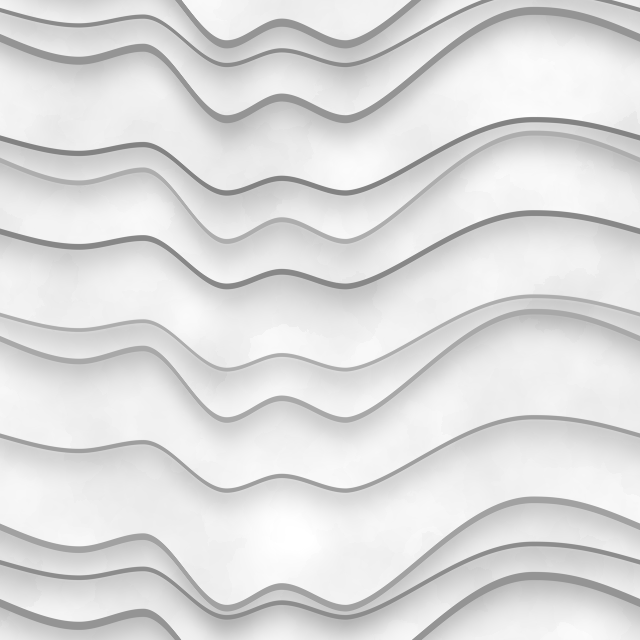
Write a three.js fragment shader that draws this background.

```glsl
// Pale layered paper: grey wavy ribbons share one profile at two depths.
// Each ribbon casts a soft shade downward over a blotchy wash built from
// smooth noise and noise held constant inside irregular cells.

#define PAPER_TONE 0.947
#define WASH_CONTRAST 0.17
#define SHADE_STRENGTH 0.165
#define SHADE_REACH 0.037
#define EDGE_SOFTNESS 0.0011
#define RIBBONS 11
#define SHALLOW 0.1146
#define DEEP 0.1693

varying vec2 vUv;

// Ribbon: crest height, wave depth, thickness, grey tone
const vec4 ribbons[RIBBONS] = vec4[RIBBONS](
  vec4(1.013, SHALLOW, 0.0066, 0.54),
  vec4(0.983, DEEP,    0.0125, 0.58),
  vec4(0.813, SHALLOW, 0.0083, 0.51),
  vec4(0.792, DEEP,    0.0078, 0.68),
  vec4(0.667, SHALLOW, 0.0091, 0.53),
  vec4(0.537, SHALLOW, 0.0060, 0.68),
  vec4(0.513, DEEP,    0.0088, 0.66),
  vec4(0.348, SHALLOW, 0.0068, 0.62),
  vec4(0.219, DEEP,    0.0104, 0.63),
  vec4(0.150, SHALLOW, 0.0073, 0.55),
  vec4(0.100, DEEP,    0.0128, 0.58));

// Wave turning point: position, relative drop, skew of the following stretch
const vec3 turns[7] = vec3[7](
  vec3(0.1237, 0.46, 1.0), vec3(0.2240, 0.34, 1.0),
  vec3(0.3542, 1.00, 1.0), vec3(0.4401, 0.80, 1.0),
  vec3(0.5404, 1.00, 0.844), vec3(0.8333, 0.00, 1.15),
  vec3(1.1237, 0.46, 1.0));

// Soft tints of the wash: centre and brightness change
const vec3 tints[8] = vec3[8](
  vec3(0.555, 0.750, 0.045), vec3(0.305, 0.515, 0.045),
  vec3(0.460, 0.170, 0.035), vec3(0.760, 0.700, 0.025),
  vec3(0.475, 0.500, -0.025), vec3(0.120, 0.830, -0.025),
  vec3(0.090, 0.370, -0.015), vec3(0.380, 0.790, -0.020));

float hash(vec2 p) {
  vec3 q = fract(vec3(p.xyx) * 0.1031);
  q += dot(q, q.yzx + 33.33);
  return fract((q.x + q.y) * q.z);
}

float noise(vec2 p) {
  vec2 i = floor(p), f = fract(p);
  f = f * f * (3.0 - 2.0 * f);
  return mix(mix(hash(i), hash(i + vec2(1.0, 0.0)), f.x),
             mix(hash(i + vec2(0.0, 1.0)), hash(i + 1.0), f.x), f.y);
}

float fbm(vec2 p) {
  float sum = 0.0, weight = 0.5;
  for (int i = 0; i < 4; i++) {
    sum += weight * noise(p);
    p = p * 2.03 + 17.1;
    weight *= 0.5;
  }
  return sum / 0.9375;
}

// Cloud value taken at the nearest scattered point, giving crisp patches
float patches(vec2 p, float cells) {
  vec2 q = p * cells + 0.9 * vec2(fbm(p * 42.0), fbm(p * 42.0 + 9.0));
  vec2 base = floor(q), nearest = q;
  float best = 9.0;
  for (int y = -1; y <= 1; y++)
  for (int x = -1; x <= 1; x++) {
    vec2 cell = base + vec2(x, y);
    vec2 point = cell + vec2(hash(cell + 3.7), hash(cell + 51.3));
    float dist = dot(q - point, q - point);
    if (dist < best) { best = dist; nearest = point; }
  }
  return fbm(nearest / cells * 9.0 + 4.0);
}

float waveDrop(float x) {
  x = x < turns[0].x ? x + 1.0 : x;
  float drop = turns[0].y;
  for (int i = 0; i < 6; i++) {
    float t = clamp((x - turns[i].x) / (turns[i + 1].x - turns[i].x), 0.0, 1.0);
    drop = mix(drop, turns[i + 1].y, smoothstep(0.0, 1.0, pow(t, turns[i].z)));
  }
  return drop;
}

float wash(vec2 p) {
  float cloud = 0.45 * fbm(p * 9.0 + 4.0) + 0.33 * patches(p, 24.0)
              + 0.22 * patches(p + 2.3, 38.0);
  float tone = PAPER_TONE + WASH_CONTRAST * (cloud - 0.5);
  for (int i = 0; i < 8; i++) {
    vec2 offset = (p - tints[i].xy) / 0.06;
    tone += tints[i].z * exp(-dot(offset, offset));
  }
  return min(tone, 1.0);
}

void main() {
  float tone = wash(vUv);
  float drop = waveDrop(vUv.x);

  // The lowest ribbon also enters again from above
  for (int i = -1; i < RIBBONS; i++) {
    vec4 ribbon = ribbons[(i + RIBBONS) % RIBBONS];
    float crest = ribbon.x + (i < 0 ? 1.0 : 0.0);
    float below = crest - ribbon.y * drop - vUv.y;

    // Shade under the ribbon, then the ribbon itself
    float fall = below / SHADE_REACH;
    float shade = smoothstep(-0.006, 0.008, below) * exp(-fall * fall);
    tone *= 1.0 - SHADE_STRENGTH * (0.5 + ribbon.z / 0.018) * shade;
    float cover = 1.0 - smoothstep(-EDGE_SOFTNESS, EDGE_SOFTNESS, abs(below) - 0.5 * ribbon.z);
    tone = mix(tone, ribbon.w, cover);
  }
  gl_FragColor = vec4(vec3(tone), 1.0);
}
```
